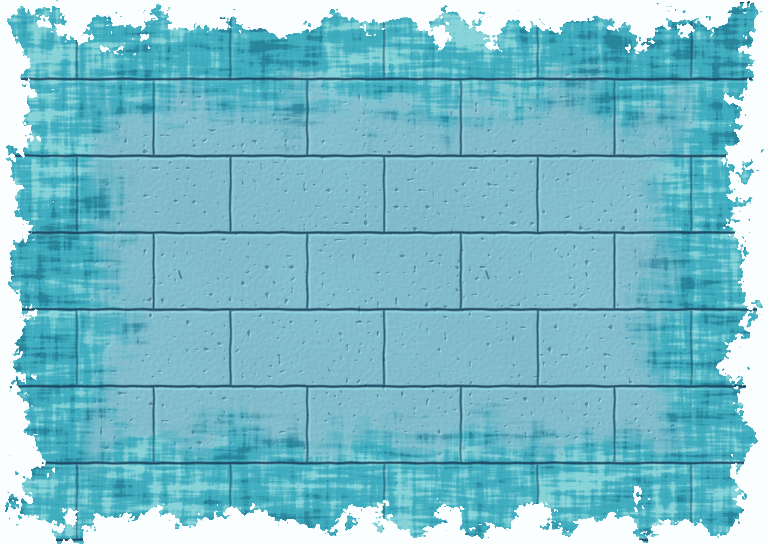
A Shadertoy shader for this texture:

```glsl
const vec3 BLOCK = vec3(0.51, 0.74, 0.80);
const vec3 TEAL  = vec3(0.25, 0.68, 0.75);
const vec3 AQUA  = vec3(0.53, 0.83, 0.85);
const vec3 DEEP  = vec3(0.16, 0.52, 0.61);
const vec3 JOINT = vec3(0.10, 0.25, 0.36);
const vec3 PAPER = vec3(0.985, 0.998, 0.998);

float hash(vec2 p) {
    vec3 q = fract(vec3(p.xyx) * 0.1031);
    q += dot(q, q.yzx + 33.33);
    return fract((q.x + q.y) * q.z);
}

// Dot product of a random unit gradient at a cell corner with the offset
float corner(vec2 cell, vec2 offset) {
    float angle = 6.2832 * hash(cell);
    return dot(vec2(cos(angle), sin(angle)), offset);
}

float gradientNoise(vec2 p) {
    vec2 i = floor(p), f = p - i;
    vec2 u = f * f * f * (f * (f * 6.0 - 15.0) + 10.0);
    vec2 e = vec2(1.0, 0.0);
    return mix(mix(corner(i, f), corner(i + e, f - e), u.x),
               mix(corner(i + e.yx, f - e.yx), corner(i + 1.0, f - 1.0), u.x), u.y);
}

float fbm(vec2 p, int octaves, float gain) {
    float sum = 0.0, amplitude = 0.5;
    for (int i = 0; i < octaves; i++) {
        sum += amplitude * gradientNoise(p);
        p = p * 2.0 + 17.3;
        amplitude *= gain;
    }
    return sum;
}

float stroke(float dist, float halfWidth, float soft) {
    return 1.0 - smoothstep(halfWidth - soft, halfWidth + soft, abs(dist));
}

float segmentDistance(vec2 p, vec2 a, vec2 b) {
    vec2 ab = b - a;
    return length(p - a - ab * clamp(dot(p - a, ab) / dot(ab, ab), 0.0, 1.0));
}

// Signed offsets to the nearest vertical and horizontal joint in running bond
vec2 jointOffsets(vec2 p, vec2 size, float baseline) {
    float row = (p.y - baseline) / size.y;
    float column = p.x / size.x + 0.5 * mod(floor(row) + 1.0, 2.0);
    return (fract(vec2(column, row) + 0.5) - 0.5) * size;
}

float pits(vec2 p) {
    float cluster = 0.10 * gradientNoise(p * 18.0);
    return smoothstep(0.36, 0.54, gradientNoise(p * vec2(125.0, 140.0)) + cluster);
}

// Fine relief lit from the upper left, with scattered pits
vec3 blockSurface(vec2 p) {
    vec2 light = vec2(-0.0016, 0.0016);
    float relief = gradientNoise(p * 190.0) - gradientNoise((p + light) * 190.0);
    vec3 color = BLOCK * (1.0 + 0.05 * fbm(p * 6.0, 3, 0.5) + 0.055 * relief);
    color += 0.10 * pits(p + light);
    return mix(color, JOINT, 0.45 * pits(p));
}

// Crossed streaks like brushed cloth
float weave(vec2 p) {
    return fbm(p * vec2(9.0, 75.0), 3, 0.75) + 0.7 * fbm(p * vec2(80.0, 10.0) + 40.0, 3, 0.7);
}

vec3 paintColor(vec2 p, float streaks) {
    float tone = 0.5 + 1.15 * streaks + 0.9 * fbm(p * 7.0 + 5.0, 3, 0.6);
    vec3 color = mix(DEEP, TEAL, smoothstep(0.0, 0.38, tone));
    return mix(color, AQUA, smoothstep(0.48, 0.95, tone));
}

void mainImage(out vec4 fragColor, in vec2 fragCoord) {
    vec2 p = fragCoord / iResolution.x;
    vec2 canvas = iResolution.xy / iResolution.x;
    float pixel = 1.0 / iResolution.x;
    vec2 border = min(p, canvas - p);
    float edge = min(border.x, border.y);

    vec3 color = blockSurface(p);

    // Short scratch on every second block of one row
    vec2 mark = vec2(mod(p.x, 0.4), p.y);
    float scratch = segmentDistance(mark, vec2(0.233, 0.355), vec2(0.236, 0.346));
    color = mix(color, JOINT, 0.65 * stroke(scratch, 0.0009, pixel));

    // Streaked paint thinning out towards the centre
    float streaks = weave(p);
    float reach = edge + 0.10 * fbm(p * vec2(13.0, 9.0) + 70.0, 3, 0.6) + 0.05 * streaks;
    float cover = 1.0 - smoothstep(0.10, 0.175, reach);
    vec3 paint = paintColor(p, streaks) + 0.25 * (color - BLOCK);
    color = mix(color, paint, cover);

    // Joints with a lit lip below and to the right
    vec2 wobble = 0.0012 * vec2(gradientNoise(p * 45.0), gradientNoise(p * 45.0 + 9.0));
    vec2 joint = jointOffsets(p + wobble, vec2(0.2, 0.1), 0.0055);
    float lip = max(stroke(joint.y + 0.0036, 0.0012, pixel), stroke(joint.x - 0.0034, 0.0009, pixel));
    float groove = max(stroke(joint.y, 0.0015, pixel),
                       stroke(joint.x, 0.0012, pixel) * mix(0.9, 0.6, cover));
    color = mix(color, AQUA + 0.08, 0.5 * lip * (1.0 - 0.5 * cover));
    color = mix(color, JOINT, 0.9 * groove);

    // Ragged outer border
    float tear = edge - 0.033 + 0.085 * fbm(p * 15.0 + 30.0, 5, 0.72);
    color = mix(PAPER, color, smoothstep(-pixel, pixel, tear));

    fragColor = vec4(clamp(color, 0.0, 1.0), 1.0);
}
```
